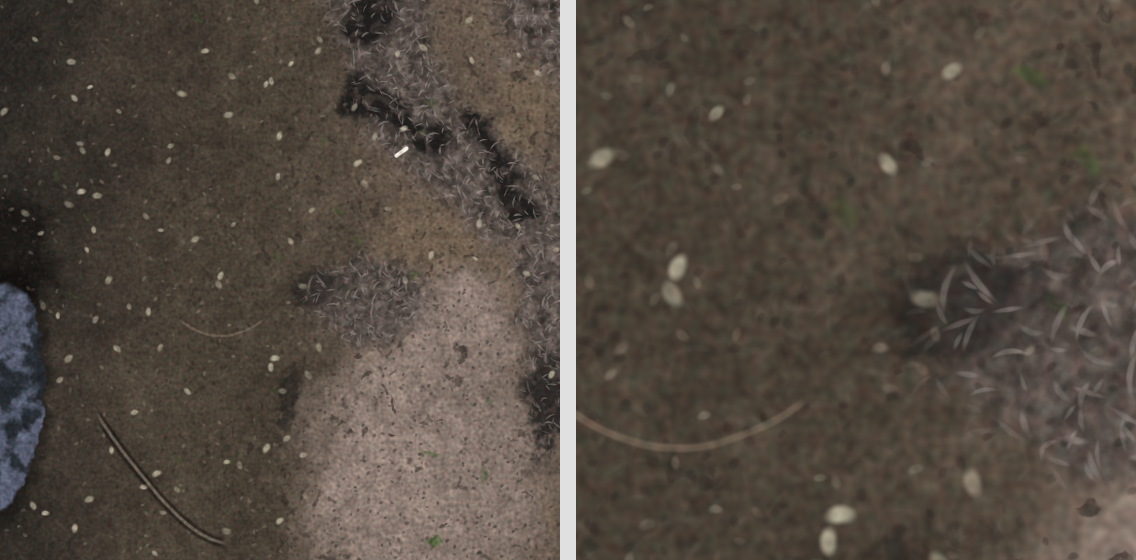
Left: the whole. Right: its middle third, enlarged.
Reproduce this texture procedurally as a Shadertoy shader.

```glsl
vec2 hash2(vec2 p) {
    vec3 q = fract(p.xyx * vec3(.1031, .1030, .0973));
    q += dot(q, q.yzx + 33.33);
    return fract((q.xx + q.yz) * q.zy);
}

float corner(vec2 cell, vec2 offset, vec2 f) {
    return dot(hash2(cell + offset) * 2. - 1., f - offset);
}

float gradientNoise(vec2 p) {
    vec2 i = floor(p), f = fract(p);
    vec2 u = f * f * f * (f * (f * 6. - 15.) + 10.);
    return 1.3 * mix(mix(corner(i, vec2(0, 0), f), corner(i, vec2(1, 0), f), u.x),
                     mix(corner(i, vec2(0, 1), f), corner(i, vec2(1, 1), f), u.x), u.y);
}

float fbm(vec2 p) {
    float sum = 0., amp = .5;
    for (int i = 0; i < 4; i++) {
        sum += amp * gradientNoise(p);
        p = mat2(1.6, 1.2, -1.2, 1.6) * p + 7.3;
        amp *= .5;
    }
    return sum;
}

float segment(vec2 p, vec2 a, vec2 b) {
    vec2 d = b - a;
    return length(p - a - d * clamp(dot(p - a, d) / dot(d, d), 0., 1.));
}

float blob(vec2 p, vec2 center, vec2 radius) {
    return smoothstep(1.3, .7, length((p - center) / radius));
}

// Scattered, randomly turned ellipses; size is given in cells
float flecks(vec2 p, float cells, float density, vec2 size, float seed) {
    p = p * cells + seed * 17.;
    float mask = 0.;
    for (int y = -1; y <= 1; y++)
    for (int x = -1; x <= 1; x++) {
        vec2 cell = floor(p) + vec2(x, y);
        vec2 pick = hash2(cell + 41.7);
        vec2 d = p - cell - hash2(cell);
        float angle = 6.283 * pick.y, c = cos(angle), s = sin(angle);
        d = mat2(c, s, -s, c) * d;
        d.y += d.x * d.x * (pick.y - .5);
        float shape = smoothstep(1.4, .5, length(d / size) / (.7 + .5 * hash2(cell + 9.1).x));
        mask = max(mask, shape * step(pick.x, density) * (.5 + .5 * pick.y));
    }
    return mask;
}

void mainImage(out vec4 fragColor, in vec2 fragCoord) {
    vec2 p = fragCoord / iResolution.y;
    float broad = fbm(p * 5.), rough = fbm(p * 26. + 3.), crumbs = fbm(p * 48. + 11.);
    vec2 w = p + .07 * vec2(fbm(p * 9. + 20.), fbm(p * 9. + 50.))
               + .03 * vec2(rough, crumbs);

    // Soil, from damp on the left to dry on the right
    vec3 col = mix(vec3(.17, .155, .14), vec3(.285, .25, .21),
                   smoothstep(-.2, .32, p.x - .13 * p.y + .25 * broad));
    col = mix(col, vec3(.40, .345, .295), smoothstep(.36, .72, p.x - .14 * p.y + .25 * broad));
    col *= 1. - .4 * blob(w, vec2(.01, .55), vec2(.09, .1));
    float sand = blob(w, vec2(.76, .56), vec2(.09, .07)) + blob(w, vec2(.93, .79), vec2(.05, .11));
    col = mix(col, vec3(.44, .375, .31), .8 * min(sand, 1.));
    float dry = max(blob(w, vec2(.76, .15), vec2(.21, .27)), blob(w, vec2(.82, .38), vec2(.1, .13)));
    col = mix(col, vec3(.55, .485, .45), .93 * dry);
    col *= 1. + .28 * rough + .2 * broad;

    // Litter bands and their dark hollows
    float path = min(segment(w, vec2(.66, 1.02), vec2(.74, .78)),
                     segment(w, vec2(.74, .78), vec2(.93, .63)));
    float litter = smoothstep(.105, .05, path);
    litter = max(litter, blob(w, vec2(.66, .47), vec2(.11, .075)));
    litter = max(litter, blob(w, vec2(.98, .45), vec2(.06, .24)));
    litter = max(litter, blob(w, vec2(.96, .97), vec2(.08, .1)));
    col = mix(col, vec3(.335, .3, .285) * (1. + 1.1 * crumbs + .5 * rough), .85 * litter);
    float hollow = smoothstep(.04, .012, segment(w, vec2(.64, .84), vec2(.79, .74)));
    hollow = max(hollow, smoothstep(.03, .008, segment(w, vec2(.83, .8), vec2(.94, .63))));
    hollow = max(hollow, blob(w, vec2(.66, .97), vec2(.04, .04)));
    hollow = max(hollow, .65 * blob(w, vec2(.525, .29), vec2(.025, .06)));
    hollow = max(hollow, .8 * blob(w, vec2(.97, .27), vec2(.04, .09)));
    hollow = max(hollow, .6 * blob(w, vec2(.56, .48), vec2(.05, .03)));
    col = mix(col, vec3(.13, .12, .115), hollow * smoothstep(-.25, .15, crumbs + .1));

    // Dark crumbs, straw, pale seeds and sprouts
    float east = smoothstep(.35, .6, p.x);
    col = mix(col, vec3(.19, .165, .15), .6 * flecks(w, 38., .1 + .18 * east, vec2(.3, .2), 1.));
    col = mix(col, vec3(.2, .175, .16), .5 * flecks(p, 85., .3, vec2(.32, .22), 2.));
    float straw = max(flecks(p, 48., .6, vec2(.5, .09), 3.), flecks(p, 70., .5, vec2(.45, .13), 4.));
    col = mix(col, vec3(.56, .52, .5), straw * (.07 + .58 * litter));
    col = mix(col, vec3(.52, .48, .42), .5 * (1. - dry) * flecks(p, 55., .13, vec2(.24, .15), 5.));
    col = mix(col, vec3(.72, .69, .6), .85 * (1. - dry) * flecks(p, 23., .22, vec2(.17, .11), 6.));
    float sprouts = max(.45 * flecks(w, 16., .1, vec2(.16, .1), 7.),
                        .7 * blob(w, vec2(.78, .035), vec2(.016, .014)));
    col = mix(col, vec3(.25, .35, .17), sprouts);

    // Blue-grey stone with dark stains
    vec2 s = p - vec2(-.01, .285) + .025 * vec2(rough, broad);
    s.x -= .07 * s.y;
    float edge = length(s / vec2(.088, .205));
    col *= 1. - .35 * smoothstep(1.35, 1., edge);
    float stain = smoothstep(-.12, .16, fbm(p * 22. + 8.) + .1 - 1.6 * abs(p.y - .32));
    vec3 stone = mix(vec3(.34, .36, .43), vec3(.13, .15, .165), .9 * stain);
    col = mix(col, stone * (1. + .4 * crumbs), smoothstep(1.03, .97, edge));

    // Twig, thin root and one bright chip
    float run = max(.4 - p.x, 0.) / .22;
    float twig = abs(p.y - .03 - .22 * pow(run, 1.5) + .008 * broad) / sqrt(1. + 2.25 * run);
    float span = smoothstep(.17, .185, p.x) * smoothstep(.405, .39, p.x);
    col *= 1. - .4 * span * smoothstep(.006, .001, abs(twig - .005));
    col = mix(col, vec3(.46, .42, .37), .75 * span * smoothstep(.0045, .0012, twig));
    float root = abs(length(p - vec2(.395, .51)) - .11 + .01 * broad);
    col = mix(col, vec3(.45, .39, .33), .7 * smoothstep(.0035, .001, root) * smoothstep(.435, .42, p.y));
    float chip = segment(p, vec2(.708, .722), vec2(.726, .735));
    col = mix(col, vec3(.9, .88, .84), smoothstep(.005, .002, chip));

    // Fine grain with a slight colour shift
    col *= 1. + .2 * gradientNoise(p * 150.) + .16 * gradientNoise(p * 80. + 5.);
    float tint = gradientNoise(p * 110. + 31.);
    col += .022 * tint * vec3(1., -.5, -.3);
    fragColor = vec4(clamp(col, 0., 1.), 1.);
}
```
